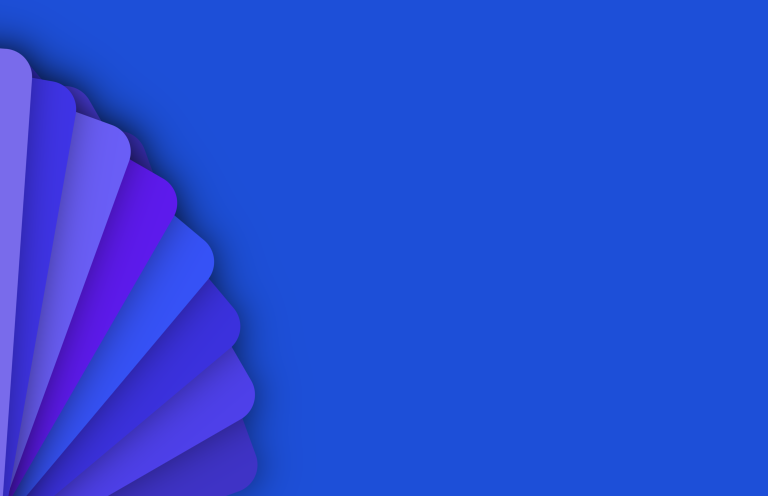
Reproduce this background procedurally as a Shadertoy shader.

```glsl
#define CARD_COUNT 8
#define PIVOT vec2(-0.345, 0.118)
#define HALF_SIZE vec2(0.3756, 0.7833)
#define SIZE_GROWTH vec2(0.0013, 0.0019)
#define FRONT_SHIFT vec2(-0.0175, 0.0232)
#define FRONT_ANGLE 4.0
#define ANGLE_STEP 10.0
#define CORNER_RADIUS 0.057
#define SHADOW_SPREAD 0.038
#define SHADOW_ALPHA 0.4
#define BACKGROUND vec3(0.114, 0.310, 0.847)

const vec3 CARD_COLORS[CARD_COUNT] = vec3[CARD_COUNT](
    vec3(0.475, 0.420, 0.922),
    vec3(0.247, 0.204, 0.906),
    vec3(0.416, 0.369, 0.969),
    vec3(0.365, 0.102, 0.929),
    vec3(0.212, 0.322, 0.969),
    vec3(0.231, 0.192, 0.870),
    vec3(0.306, 0.251, 0.918),
    vec3(0.247, 0.200, 0.780)
);

float roundedBox(vec2 p, vec2 halfSize, float radius) {
    vec2 q = abs(p) - halfSize + radius;
    return length(max(q, 0.0)) + min(max(q.x, q.y), 0.0) - radius;
}

// Signed distance to one card of the fan, counted from the front
float cardDistance(vec2 p, int index) {
    float k = float(index);
    float angle = radians(index == 0 ? FRONT_ANGLE : k * ANGLE_STEP);
    float c = cos(angle), s = sin(angle);
    vec2 q = p - PIVOT;
    vec2 local = vec2(c * q.x - s * q.y, s * q.x + c * q.y);
    if (index == 0) local -= FRONT_SHIFT;
    return roundedBox(local, HALF_SIZE + SIZE_GROWTH * k, CORNER_RADIUS);
}

// Soft falloff close to a blurred edge
float softShadow(float d) {
    return SHADOW_ALPHA / (1.0 + exp(1.7 * d / SHADOW_SPREAD));
}

void mainImage(out vec4 fragColor, in vec2 fragCoord) {
    vec2 p = fragCoord / iResolution.y;
    float pixel = 1.0 / iResolution.y;
    vec3 color = BACKGROUND;

    // Stack the cards from back to front, each over its own shadow
    for (int i = CARD_COUNT - 1; i >= 0; i--) {
        float d = cardDistance(p, i);
        color *= 1.0 - softShadow(d);
        float coverage = 1.0 - smoothstep(-0.7 * pixel, 0.7 * pixel, d);
        color = mix(color, CARD_COLORS[i], coverage);
    }

    fragColor = vec4(color, 1.0);
}
```
